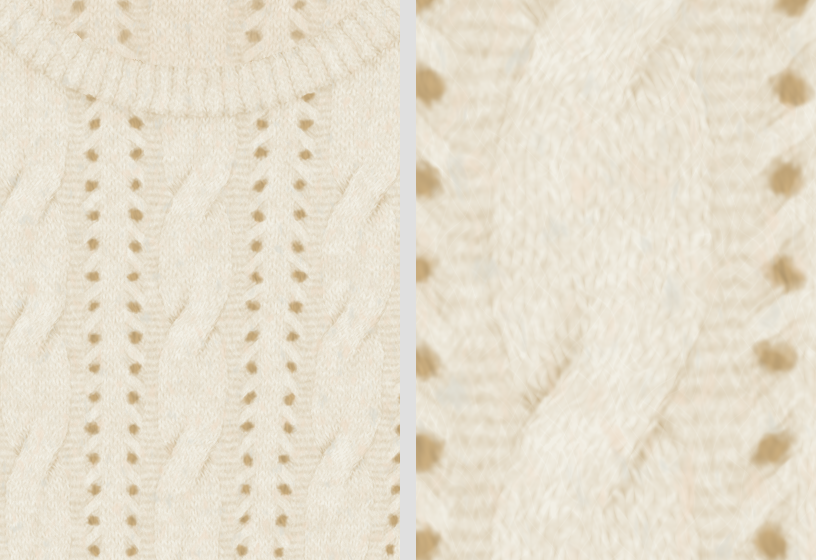
Left: the whole. Right: its middle third, enlarged.
Reproduce this texture procedurally as a Shadertoy shader.

```glsl
// Cream cable-knit wool with eyelet lace columns below a ribbed round collar.
// Lengths are in knit units: the canvas is 768 units tall.
#define REPEAT_W 228.5
#define PAIR_X 156.5
#define EYELET_X 29.5
#define EYELET_H 41.8
#define EYELET_R 8.0
#define CABLE_H 178.0
#define CABLE_HALF 54.0
#define STITCH 10.5
#define RIB_W 26.0
#define COLLAR_CENTRE vec2(270.0, 1008.0)
#define COLLAR_R vec2(333.0, 400.0)
#define FUZZ 0.20

const float TAU = 6.28318;
const vec3 CREAM = vec3(0.94, 0.925, 0.88);
const vec3 SHADE = vec3(0.815, 0.74, 0.61);
const vec3 HOLLOW = vec3(0.755, 0.64, 0.455);
const vec3 PEACH = vec3(0.935, 0.85, 0.76);
const vec3 GREY = vec3(0.83, 0.83, 0.79);

vec2 hash2(vec2 p) {
    p = vec2(dot(p, vec2(127.1, 311.7)), dot(p, vec2(269.5, 183.3)));
    return fract(sin(p) * 43758.5) * 2.0 - 1.0;
}

// Gradient noise, roughly -0.7 to 0.7
float noise(vec2 p) {
    vec2 i = floor(p), f = p - i, w = f * f * (3.0 - 2.0 * f), e = vec2(1, 0);
    return mix(mix(dot(hash2(i), f), dot(hash2(i + e), f - e), w.x),
               mix(dot(hash2(i + e.yx), f - e.yx), dot(hash2(i + 1.0), f - 1.0), w.x), w.y);
}

// Displacement by noise of the given scale
vec2 wobble(vec2 p, float scale) {
    return vec2(noise(p / scale), noise(p / scale + 57.0));
}

// Thin hairs along the zero lines of stretched noise
float hairs(vec2 p) {
    return smoothstep(0.1, 0.0, abs(noise(p / vec2(6.0, 26.0))));
}

// V-shaped knit stitches, one per unit cell, centred on zero
float knit(vec2 q) {
    float a = abs(fract(q.x) - 0.5);
    return 0.36 * sin(TAU * a) - 0.23 + 0.18 * cos(TAU * (q.y - 1.4 * a));
}

// Staggered purl bumps with dark gaps
float purl(vec2 q) {
    float wave = cos(TAU * (q.y + 0.2 * cos(TAU * q.x)));
    return 0.26 * wave + 0.24 * cos(TAU * q.x) * sin(TAU * q.y);
}

// Two-strand cable; x: height, y: coverage
vec2 cable(float u, float y) {
    float t = (y - 500.0) / CABLE_H;
    float v = t - min(round(t), 0.0);
    float lean = 0.48 * tanh(5.0 * v), near = exp(-20.0 * v * v);
    float w = 0.5 + 0.08 * near;
    float over = u - lean, under = u + lean;
    float front = 1.0 - smoothstep(w - 0.06, w + 0.04, abs(over));
    float back = 1.0 - smoothstep(w - 0.06, w + 0.04, abs(under));
    float row = y / STITCH;
    float side = clamp(over / w, -1.0, 1.0);
    float top = knit(vec2(over * 5.0, row)) + near * (0.2 - 0.15 * side - 0.6 * pow(abs(side), 5.0));
    float low = knit(vec2(under * 5.0, row)) - 0.9 * near * smoothstep(0.32, 0.0, abs(over) - w);
    float cover = max(front, back);
    float rim = max(1.0 - abs(over) / w, 1.0 - abs(under) / w);
    return vec2(mix(low, top, front) + 0.14 - 0.4 * smoothstep(0.2, 0.0, rim), cover);
}

// Repeating panel: knit rib, eyelets, purl, cable; x: height, y: eyelet depth
vec2 fabric(vec2 p) {
    p += 6.0 * wobble(p, 45.0) + 3.0 * wobble(p, 11.0);
    p.x = 145.0 + (p.x - 145.0) / (0.887 + 0.00022 * p.y); // narrows downwards
    float cell = (p.x - PAIR_X) / REPEAT_W;
    float off = (fract(cell) - 0.5) * REPEAT_W;
    float ax = 0.5 * REPEAT_W - abs(off);
    vec2 q = p / STITCH;

    // Lace: slanted yarns between soft, ragged eyelets
    float row = (p.y - 514.0) / EYELET_H, id = round(row);
    vec2 jitter = hash2(vec2(id, floor(cell) * 2.0 + step(0.0, off)) + 40.0);
    vec2 d = vec2(ax - EYELET_X, (row - id) * EYELET_H) - 1.5 * jitter;
    d.y += 0.3 * jitter.y * d.x;
    float size = EYELET_R + 0.8 * jitter.x;
    float dist = length(d * vec2(0.92, 1.02)) + 3.5 * noise(p / 8.0) + 2.5 * noise(p / 4.0);
    float hole = 1.0 - smoothstep(size - 4.5, size + 3.0, dist);
    float yarn = abs(fract(row + (ax - EYELET_X) * 0.022) - 0.5);
    float ridge = 0.75 * smoothstep(0.26, 0.1, yarn) - 0.4 + 0.15 * cos(TAU * yarn * 6.0);
    float lace = mix(knit(q), ridge, 0.7);

    // Zones outwards from the pair centre
    float h = mix(knit(vec2(ax / STITCH + 0.5, q.y)) + 0.12, lace, smoothstep(14.0, 22.0, ax));
    h = mix(h, purl(q * vec2(0.8, 1.0)) - 0.14, smoothstep(38.0, 46.0, ax));
    vec2 c = cable(off / CABLE_HALF, p.y);
    return vec2(mix(h, c.x, c.y), hole);
}

void mainImage(out vec4 fragColor, in vec2 fragCoord) {
    vec2 p = fragCoord / iResolution.y * 768.0;

    // Collar in polar coordinates
    vec2 d = p - COLLAR_CENTRE;
    float r = length(d) + 4.0 * noise(p / 14.0) + 2.5 * noise(p / 5.0);
    float s = atan(d.x, -d.y) * COLLAR_R.y + 8.0 * noise(p / 30.0) + 3.0 * noise(p / 10.0);
    float e = clamp((r - COLLAR_R.x) / (COLLAR_R.y - COLLAR_R.x), 0.0, 1.0);
    float inside = 1.0 - smoothstep(-2.0, 2.0, r - COLLAR_R.x);
    float band = (1.0 - inside) * (1.0 - smoothstep(-2.0, 2.0, r - COLLAR_R.y));
    float rib = 0.5 + 0.5 * cos(TAU * s / RIB_W);
    float collar = 0.8 * knit(vec2(s * 2.0 / RIB_W, r / 9.0)) + 0.5 * sqrt(rib) - 0.3
                 - 0.5 * pow(abs(2.0 * e - 1.0), 5.0);

    // Front panel, with the back panel seen through the neck
    vec2 f = fabric(p + vec2(17.0, 4.0) * step(r, COLLAR_R.x));
    float h = f.x - 0.6 * exp(-abs(r - COLLAR_R.y) / 9.0) - 0.2 * inside;
    h = mix(h, collar, band);
    float hole = f.y * (1.0 - band) * (1.0 - 0.35 * inside);

    // Woolly halo: bent fibres, hairs, and patches that veil the stitches
    vec2 bend = p + 7.0 * wobble(p, 21.0);
    vec2 slant = bend + bend.yx * vec2(0.6, -0.6);
    float fibre = noise(bend / vec2(3.2, 12.0)) + 0.7 * noise(slant / vec2(3.6, 13.0) + 31.0);
    float hair = hairs(slant) + hairs(bend - bend.yx * vec2(0.5, -0.5) + 90.0) - 0.5;
    float cloud = noise(bend / vec2(24.0, 32.0) + 11.0) + 0.6 * noise(bend / 11.0 + 23.0);
    float x = h * clamp(0.9 + 0.9 * noise(p / 17.0 + 80.0), 0.35, 1.4);
    float tone = 0.815 + 0.36 * x - 0.36 * max(-x - 0.04, 0.0);
    tone += FUZZ * (fibre + 0.6 * noise(p / 2.6)) + 0.07 * hair + 0.17 * cloud;
    vec3 col = mix(SHADE, CREAM, clamp(tone, -0.1, 1.06));

    // Heathered streaks of dyed fibre
    float peach = smoothstep(0.08, 0.6, noise(bend / vec2(12.0, 20.0) + 70.0) + 0.5 * fibre);
    float grey = smoothstep(0.15, 0.65, noise(bend / vec2(14.0, 19.0) + 150.0) + 0.55 * fibre);
    col = mix(col, PEACH, 0.5 * peach + 0.12 * inside);
    col = mix(col, GREY, 0.5 * grey);

    col = mix(col, HOLLOW * (1.0 + 0.12 * fibre), 0.93 * hole);
    fragColor = vec4(col, 1.0);
}
```
